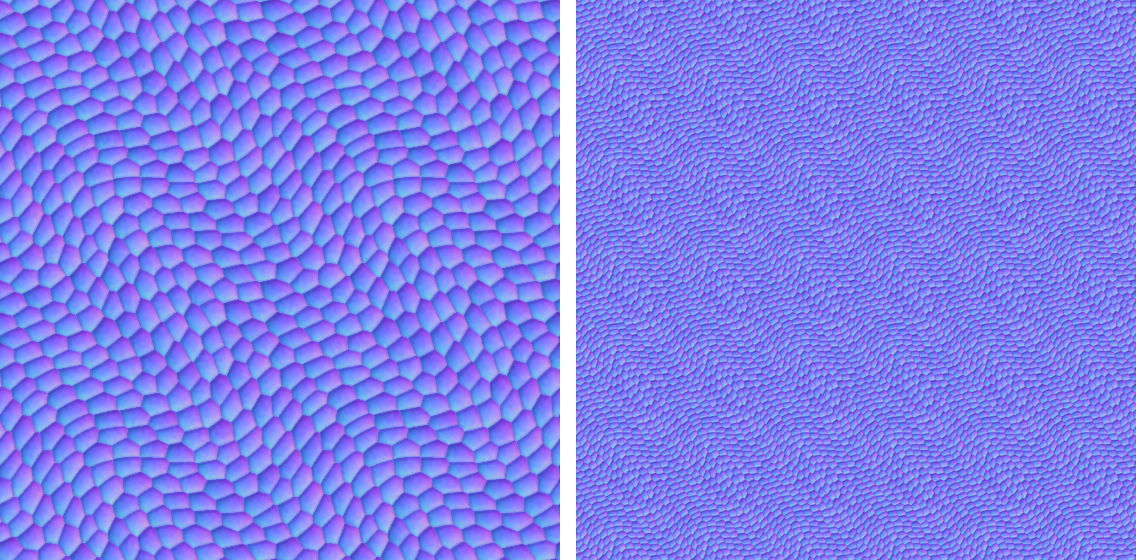
Left, the tile; right, the same tile 3 across and 3 down.
Reproduce this texture map procedurally as a Shadertoy shader.

```glsl
#define REPEATS 2.0    // copies of the block across the canvas
#define COLS 12.0      // cells per block, across
#define ROWS 14.0      // cell rows per block, even
#define CLIMB 4.0      // rows gained per block to the right, even
#define JITTER 0.32    // scatter of the cell centres
#define WARP 0.34      // bend of the rows, in cells
#define DOME 0.74      // slope growth from centre to rim
#define RIM 0.26       // extra slope at the rim
#define TILT 0.20      // random lean of whole cells
#define SEAM 0.11      // half width of the seams, in cells
#define GRAIN 0.13     // strength of the fine roughness
#define GRAIN_FREQ 160.0

const float TAU = 6.2831853;
const float ROW_STEP = COLS / ROWS;
const float RIM_FALL = 7.0;
const vec3 SEAM_TINT = vec3(0.80, 0.80, 0.90);

vec2 hash2(vec2 p) {
    vec3 q = fract(p.xyx * vec3(0.1031, 0.1030, 0.0973));
    q += dot(q, q.yzx + 33.33);
    return fract((q.xx + q.yz) * q.zy);
}

// Wrap whole numbers; the half step keeps rounding errors away
vec2 wrap(vec2 i, vec2 period) {
    return floor(mod(i + 0.5, period));
}

// Smooth two-channel noise that wraps after freq lattice steps
vec2 wrapNoise(vec2 uv, float freq) {
    vec2 p = uv * freq, i = floor(p), f = fract(p), period = vec2(freq);
    f = f * f * (3.0 - 2.0 * f);
    vec2 a = hash2(wrap(i, period));
    vec2 b = hash2(wrap(i + vec2(1, 0), period));
    vec2 c = hash2(wrap(i + vec2(0, 1), period));
    vec2 d = hash2(wrap(i + vec2(1, 1), period));
    return mix(mix(a, b, f.x), mix(c, d, f.x), f.y) - 0.5;
}

// Centre (xy) and lean (zw) of a cell in the staggered, climbing lattice
vec4 cellAt(float col, float row) {
    float block = floor((col + 0.5) / COLS);
    vec2 key = wrap(vec2(col, row + CLIMB * block), vec2(COLS, ROWS));
    float x = col + 0.5 * floor(mod(row + 0.5, 2.0));
    vec2 base = vec2(x, (row + CLIMB * x / COLS) * ROW_STEP);
    vec2 lean = TILT * (hash2(key + 41.0) - 0.5);
    return vec4(base + JITTER * (hash2(key + 7.0) - 0.5), lean);
}

// Outward slope in xy, distance to the nearest seam in z
vec3 cellSurface(vec2 p) {
    float row = floor(p.y / ROW_STEP - CLIMB * p.x / COLS + 0.5);
    float col = floor(p.x);
    vec4 own = vec4(9.0);
    for (int j = -2; j <= 2; j++)
    for (int i = -2; i <= 2; i++) {
        vec4 c = cellAt(col + float(i), row + float(j));
        c.xy -= p;
        if (dot(c.xy, c.xy) < dot(own.xy, own.xy)) own = c;
    }
    vec2 slope = own.zw - DOME * own.xy;
    float edge = 9.0;
    for (int j = -2; j <= 2; j++)
    for (int i = -2; i <= 2; i++) {
        vec2 v = cellAt(col + float(i), row + float(j)).xy - p;
        vec2 span = v - own.xy;
        if (dot(span, span) > 1e-5) {
            vec2 dir = normalize(span);
            float dist = dot(0.5 * (own.xy + v), dir);
            slope += RIM * dir * exp(-RIM_FALL * dist);
            edge = min(edge, dist);
        }
    }
    return vec3(slope, edge);
}

void mainImage(out vec4 fragColor, in vec2 fragCoord) {
    vec2 uv = fragCoord / iResolution.xy;

    // Bend the rows with waves that close over each block
    vec2 wave = TAU * REPEATS * uv;
    vec2 p = uv * REPEATS * COLS;
    p += WARP * (sin(wave.yx + vec2(0.6, 2.1)) + sin(wave.x + wave.y + vec2(3.5, 0.4)));

    // Domed cells, flattened where two of them meet
    vec3 cell = cellSurface(p);
    vec2 slope = cell.xy * smoothstep(-0.3 * SEAM, SEAM, cell.z);
    slope += GRAIN * wrapNoise(uv, GRAIN_FREQ);

    // Encode the normal with green pointing down, both channels slightly tied
    vec3 normal = normalize(vec3(slope.x, -slope.y, 1.0));
    normal.xy += 0.1 * normal.yx;
    vec3 color = 0.5 + 0.5 * normal + vec3(0.015, 0.015, 0.0);

    // Shade the sides that face up and left, and the seams below them
    color.b -= 0.4 * max(0.0, 0.9 - color.r - color.g);
    float facing = smoothstep(-0.5, 0.5, cell.y - cell.x);
    float seam = exp(-cell.z * cell.z / (SEAM * SEAM)) * mix(0.45, 1.0, facing);
    color *= mix(vec3(1.0), SEAM_TINT, seam);

    fragColor = vec4(color, 1.0);
}
```
